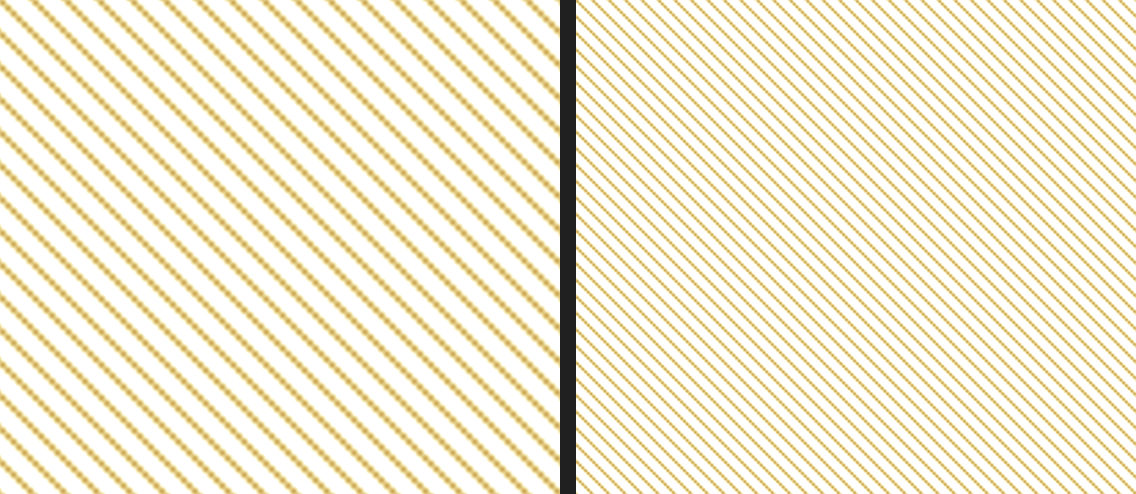
Left: one tile. Right: repeated 2 by 2.
Reproduce this pattern procedurally as a Shadertoy shader.

```glsl
// Seamless thin gold diagonal stripes on white, each softly beaded along its length.

const float TAU = 6.2831853;
const vec2 REPEATS = vec2(17.0, 15.0);   // stripes across and down
const float BEADS = 6.0;                 // beads per repeat; one bead is the length unit
const vec3 PAPER = vec3(1.0);
const vec3 GOLD = vec3(0.80, 0.66, 0.34);

// Distance from the nearest stripe axis, in beads
float stripeDistance(vec2 uv, vec2 repeats, float beads) {
    float phase = dot(uv, repeats);
    return abs(fract(phase + 0.5) - 0.5) * beads;
}

// Wave along the stripes: +1 on a bead, -1 between two beads
float beadWave(vec2 uv, vec2 repeats, float beads) {
    float along = 0.5 * beads * dot(uv, vec2(repeats.x, -repeats.y));
    return -cos(TAU * along);
}

// Soft stripe whose density and edge swell with each bead
float stripeCoverage(float dist, float wave) {
    float body = 1.0 - smoothstep(0.1, 1.5, dist);
    float swell = 1.0 - smoothstep(0.8, 1.6, dist);
    return clamp(0.87 * body + 0.13 * wave * swell, 0.0, 1.0);
}

// Thin paint stays pale yellow, since blue is absorbed first
vec3 layPaint(vec3 paper, vec3 paint, float coverage) {
    vec3 absorption = pow(vec3(coverage), vec3(1.85, 1.57, 1.0));
    return mix(paper, paint, absorption);
}

void mainImage(out vec4 fragColor, in vec2 fragCoord) {
    vec2 uv = fragCoord / iResolution.xy;
    float dist = stripeDistance(uv, REPEATS, BEADS);
    float wave = beadWave(uv, REPEATS, BEADS);
    float coverage = stripeCoverage(dist, wave);
    fragColor = vec4(layPaint(PAPER, GOLD, coverage), 1.0);
}
```
